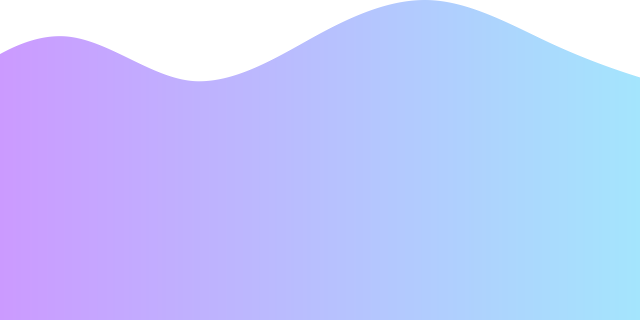
This background is drawn by a WebGL 1 fragment shader. Its source:

```glsl
precision highp float;

uniform vec2 u_resolution;

// Cubic Hermite span; each knot holds x, height and slope
float span(vec3 a, vec3 b, float x) {
  float w = b.x - a.x;
  float t = clamp((x - a.x) / w, 0.0, 1.0);
  float s = 1.0 - t;
  return s * s * ((1.0 + 2.0 * t) * a.y + t * w * a.z)
       + t * t * ((1.0 + 2.0 * s) * b.y - s * w * b.z);
}

// Smooth crest line through the wave's peaks, trough and inflections
float waveHeight(float x) {
  vec3 leftEdge  = vec3(0.0, 0.831, 0.55);
  vec3 lowPeak   = vec3(0.1875, 0.887, 0.0);
  vec3 trough    = vec3(0.622, 0.746, 0.0);
  vec3 rise      = vec3(0.9635, 0.875, 0.56);
  vec3 highPeak  = vec3(1.328, 1.0, 0.0);
  vec3 fall      = vec3(1.693, 0.878, -0.48);
  vec3 rightEdge = vec3(2.0, 0.758, -0.31);

  if (x < lowPeak.x) return span(leftEdge, lowPeak, x);
  if (x < trough.x) return span(lowPeak, trough, x);
  if (x < rise.x) return span(trough, rise, x);
  if (x < highPeak.x) return span(rise, highPeak, x);
  if (x < fall.x) return span(highPeak, fall, x);
  return span(fall, rightEdge, x);
}

void main() {
  vec2 uv = gl_FragCoord.xy / u_resolution;
  float pixel = 1.0 / u_resolution.y;

  // Horizontal gradient from violet to sky blue
  vec3 violet = vec3(0.798, 0.604, 1.0);
  vec3 sky = vec3(0.643, 0.898, 0.992);
  vec3 fill = mix(violet, sky, uv.x);

  // White above the crest, with a one-pixel soft edge
  float above = uv.y - waveHeight(uv.x * 2.0);
  float white = clamp(above / pixel + 0.5, 0.0, 1.0);
  gl_FragColor = vec4(mix(fill, vec3(1.0), white), 1.0);
}
```
